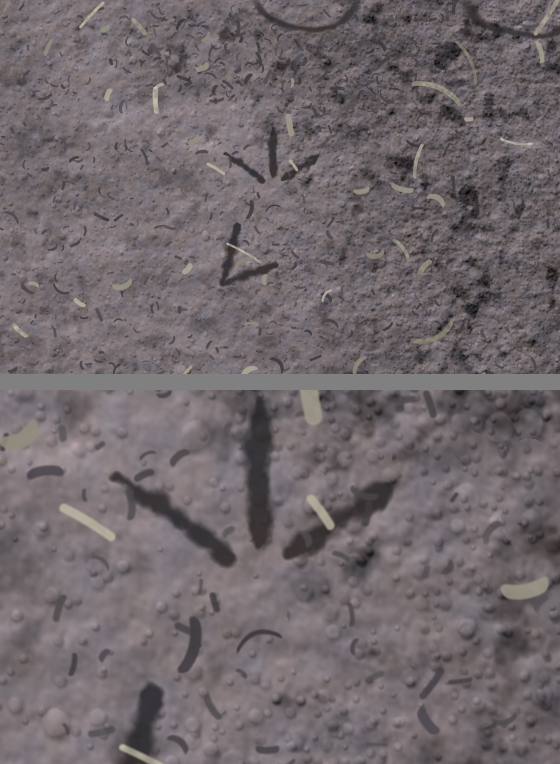
Top, the full canvas; bottom, a detail of the centre.
Write a WebGL 1 fragment shader that draws this texture.

```glsl
precision highp float;
// Damp mauve mud: smooth on the left, crumbly on the right, with bark litter,
// pale straws and a pressed bird track. Relief is lit noise; crumbs and
// slivers are scattered in jittered cells; the track is ragged segments.
uniform vec2 u_resolution;

const vec2 LIGHT = vec2(-0.45, 0.89);
const vec3 MUD_TINT = vec3(1.0, 0.925, 0.96);
const vec3 BARK = vec3(0.21, 0.195, 0.21);
const vec3 STRAW = vec3(0.68, 0.66, 0.59);

float hash(vec2 p) {
  vec3 q = fract(p.xyx * 0.1031);
  q += dot(q, q.yzx + 33.33);
  return fract((q.x + q.y) * q.z);
}

vec2 hash2(vec2 p) {
  return vec2(hash(p), hash(p + vec2(57.0, 113.0)));
}

float noise(vec2 p) {
  vec2 i = floor(p), f = fract(p);
  f = f * f * (3.0 - 2.0 * f);
  return mix(mix(hash(i), hash(i + vec2(1, 0)), f.x),
             mix(hash(i + vec2(0, 1)), hash(i + vec2(1, 1)), f.x), f.y);
}

float fbm(vec2 p) {
  float sum = 0.0, amp = 0.53;
  for (int i = 0; i < 4; i++) {
    sum += amp * noise(p);
    p = mat2(1.6, 1.2, -1.2, 1.6) * p + 17.0;
    amp *= 0.5;
  }
  return sum;
}

float ground(vec2 p, float rough) {
  return 0.03 * fbm(p * 7.0) + mix(0.008, 0.015, rough) * fbm(p * 32.0);
}

// Tone change from round crumbs, lit from above with a shadow below.
float crumbs(vec2 p, float scale, float density, float blur) {
  vec2 q = p * scale, cell = floor(q);
  float tone = 0.0;
  for (int y = -1; y <= 1; y++) for (int x = -1; x <= 1; x++) {
    vec2 id = cell + vec2(x, y);
    vec2 d = q - id - 0.15 - 0.7 * hash2(id + scale);
    float kind = hash(id + 31.0 + scale);
    float radius = mix(0.13, 0.36, hash(id + 71.0));
    d += 0.16 * radius * (noise(q * 5.0) - 0.5);
    float soft = blur * scale;
    float shown = step(kind, density);
    float shade = 1.0 - smoothstep(radius * 0.5, radius * 1.3 + soft, length(d + LIGHT * radius * 0.5));
    float body = 1.0 - smoothstep(radius - soft, radius + soft, length(d));
    tone -= 0.12 * shade * shown;
    tone = mix(tone, 0.08 * dot(d, LIGHT) / radius + 0.07 * (hash(id + 5.0) - 0.5), body * shown);
  }
  return tone;
}

// Bent slivers in random directions: x is coverage, y a random kind.
vec2 slivers(vec2 p, float scale, float density, float width, float blur) {
  vec2 q = p * scale, cell = floor(q), found = vec2(0.0);
  for (int y = -1; y <= 1; y++) for (int x = -1; x <= 1; x++) {
    vec2 id = cell + vec2(x, y);
    vec2 d = q - id - hash2(id + scale);
    float angle = 6.2832 * hash(id + 19.0);
    d = mat2(cos(angle), sin(angle), -sin(angle), cos(angle)) * d;
    d.y += (hash(id + 43.0) - 0.5) * 2.5 * d.x * d.x;
    float reach = mix(0.1, 0.42, hash(id + 61.0));
    float dist = length(vec2(max(abs(d.x) - reach, 0.0), d.y));
    float w = width * mix(0.6, 1.5, hash(id + 83.0)), soft = blur * scale;
    float cover = (1.0 - smoothstep(w - soft, w + soft, dist)) * step(hash(id + 97.0), density);
    if (cover > found.x) found = vec2(cover, hash(id + 3.0));
  }
  return found;
}

float gash(vec2 p, vec2 a, vec2 b, float width) {
  float t = clamp(dot(p - a, b - a) / dot(b - a, b - a), 0.0, 1.0);
  float d = length(p - mix(a, b, t)) + 0.028 * (fbm(p * 32.0) - 0.5);
  float w = width * (0.35 + 2.6 * t * (1.0 - t));
  return 1.0 - smoothstep(w * 0.3, w + 0.004, d);
}

// Two toe fans: three toes above, two deeper marks below.
float track(vec2 p) {
  float dark = 0.0;
  for (int i = 0; i < 5; i++) {
    float k = float(i), lower = step(2.5, k);
    float angle = mix((k - 1.0) * 0.95, 0.25 + (k - 3.0) * 0.97, lower);
    vec2 root = mix(vec2(0.73, 0.5), vec2(0.595, 0.24), lower);
    vec2 dir = vec2(sin(angle), cos(angle));
    float mark = gash(p, root + dir * 0.03 * (1.0 - lower), root + dir * 0.155, mix(0.010, 0.016, lower));
    dark = max(dark, mark);
  }
  return dark;
}

// A raised clod: x is its body, y the crack below it.
vec2 clod(vec2 p, vec2 centre, vec2 radii) {
  vec2 d = (p - centre) / radii;
  float r = length(d) + 0.3 * (fbm(p * 14.0) - 0.5);
  float crack = (1.0 - smoothstep(0.02, 0.13, abs(r - 1.0))) * smoothstep(0.1, -0.5, d.y);
  return vec2(1.0 - smoothstep(0.8, 1.0, r), crack);
}

float patchAt(vec2 p, vec2 centre, vec2 size) {
  vec2 d = (p - centre) / size;
  return exp(-dot(d, d));
}

void main() {
  vec2 p = gl_FragCoord.xy / u_resolution.y;
  float blur = max(0.0016, 0.7 / u_resolution.y);

  // Where the mud is crumbly and where bark gathers.
  float broad = fbm(p * 4.0 + 9.0);
  float rough = smoothstep(0.72, 1.05, p.x + 0.5 * (broad - 0.5));
  float litter = patchAt(p, vec2(0.55, 0.87), vec2(0.22, 0.13))
               + patchAt(p, vec2(0.98, 0.82), vec2(0.25, 0.16));
  litter = smoothstep(0.25, 0.85, litter * (0.4 + 1.2 * broad));

  // Lit ground, pits and grain.
  vec2 e = LIGHT * 0.003;
  float slope = (ground(p - e, rough) - ground(p + e, rough)) / 0.006;
  float tone = mix(0.485, 0.435, rough) - 0.05 * litter + 0.14 * (broad - 0.5);
  tone += 0.25 * slope + 0.05 * (noise(p * 170.0) - 0.5);
  tone -= 0.2 * smoothstep(0.56, 0.76, fbm(p * 23.0)) * mix(0.4, 1.0, max(rough, litter));

  tone += crumbs(p, 26.0, 0.06 + 0.16 * rough, blur);
  tone += crumbs(p, 50.0, 0.14 + 0.34 * rough, blur);
  tone += crumbs(p, 85.0, 0.15 + 0.35 * rough, blur);

  vec2 clods = clod(p, vec2(0.82, 1.02), vec2(0.14, 0.1))
             + clod(p, vec2(1.41, 1.02), vec2(0.17, 0.11));
  tone = mix(tone + 0.02 * clods.x, 0.19, 0.8 * clamp(clods.y, 0.0, 1.0));
  tone = mix(tone, 0.17, 0.85 * track(p));
  vec3 colour = tone * MUD_TINT;
  colour += vec3(0.012, 0.0, -0.012) * (noise(p * 40.0) - 0.5) * 2.0;

  // Dark bark, then pale straws and flecks.
  vec2 bark = slivers(p, 20.0, 0.12 + 0.6 * litter, 0.07, blur);
  colour = mix(colour, BARK + bark.y * vec3(0.12, 0.12, 0.14), 0.85 * bark.x);
  vec2 specks = slivers(p + 3.0, 42.0, 0.14 + 0.5 * litter, 0.1, blur);
  colour = mix(colour, BARK + 0.12 * specks.y, 0.75 * specks.x);
  vec2 flecks = slivers(p + 7.0, 17.0, 0.05, 0.09, blur);
  colour = mix(colour, STRAW * mix(0.75, 1.1, flecks.y), 0.85 * flecks.x);
  vec2 straw = slivers(p + 5.0, 6.0, 0.24, 0.03, blur);
  float fibre = 0.85 + 0.3 * noise(p * 120.0);
  colour = mix(colour, STRAW * fibre * mix(0.7, 1.1, straw.y), 0.9 * straw.x);

  gl_FragColor = vec4(clamp(colour, 0.0, 1.0), 1.0);
}
```
